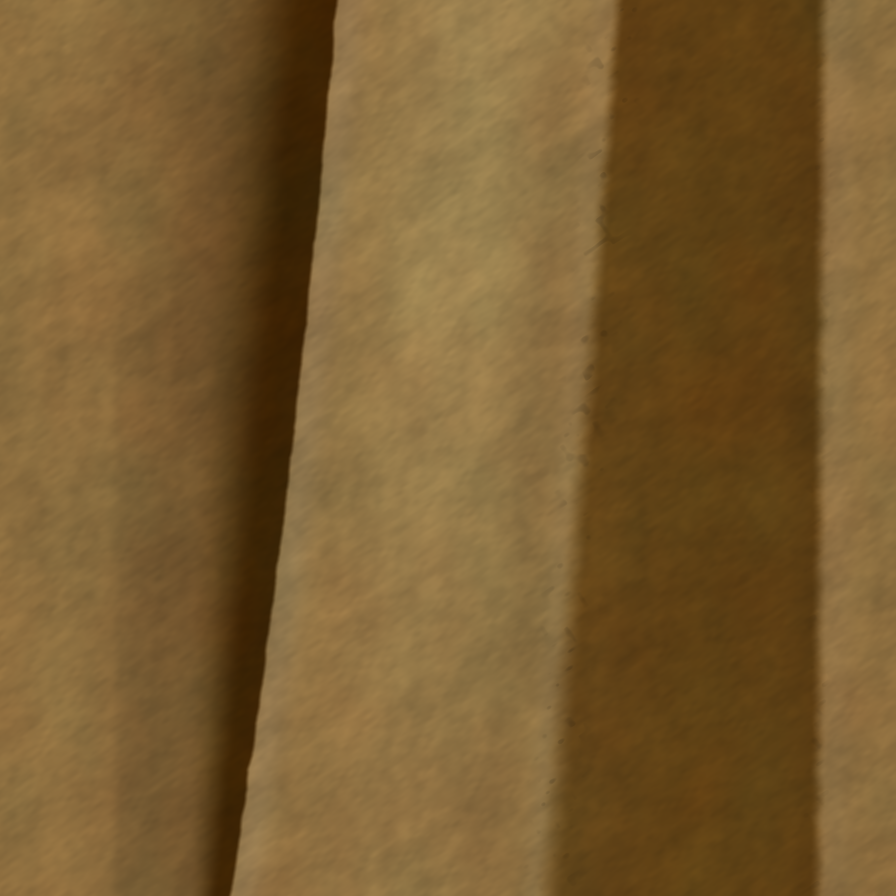
Give the GLSL for this texture, as a WebGL 2 fragment shader.

```glsl
#version 300 es
precision highp float;
// Hanging ochre cloth: three lit pleats divided by a deep crease and a broad shaded fold.
// Curved fold lines in canvas units place soft-edged tone layers;
// stretched value noise adds mottling, slanted nap, grain and slightly ragged edges.
#define MOTTLE 0.14
#define NAP 0.18
#define GRAIN 0.07
#define THREAD 0.045
#define HUE_SHIFT 0.034
#define EDGE_WOBBLE 0.004
#define CREASE_SOFT 0.003
#define FOLD_SOFT 0.008
#define FLECK 0.14

uniform vec2 u_resolution;
out vec4 outColor;

const vec3 CREASE = vec3(0.235, 0.137, 0.015);
const vec3 PENUMBRA = vec3(0.355, 0.255, 0.11);
const vec3 SHADE = vec3(0.368, 0.25, 0.078);
const vec3 WARM_SHADE = vec3(0.42, 0.285, 0.115);
const vec3 DUSK = vec3(0.44, 0.325, 0.17);
const vec3 CLOTH = vec3(0.545, 0.425, 0.243);
const vec3 LIGHT = vec3(0.61, 0.503, 0.31);
const vec3 RIM = vec3(0.58, 0.485, 0.335);

float hash(vec2 p) {
  vec3 q = fract(vec3(p.xyx) * 0.1031);
  q += dot(q, q.yzx + 33.33);
  return fract((q.x + q.y) * q.z);
}

float noise(vec2 p) {
  vec2 i = floor(p), f = fract(p);
  f = f * f * (3.0 - 2.0 * f);
  return mix(mix(hash(i), hash(i + vec2(1, 0)), f.x),
             mix(hash(i + vec2(0, 1)), hash(i + vec2(1, 1)), f.x), f.y);
}

// Fractal noise centred on zero
float fbm(vec2 p) {
  float sum = 0.0, amp = 0.5;
  for (int i = 0; i < 4; i++) {
    sum += amp * (noise(p) - 0.5);
    p = mat2(1.6, 1.2, -1.2, 1.6) * p + 7.3;
    amp *= 0.55;
  }
  return sum;
}

// Soft step centred on zero
float side(float d, float soft) { return smoothstep(-soft, soft, d); }

// Bell-shaped band around zero
float band(float d, float width) { return exp(-d * d / (width * width)); }

void main() {
  vec2 uv = gl_FragCoord.xy / u_resolution;
  float x = uv.x, y = uv.y;

  // Fold lines, as x along the height
  float wobble = EDGE_WOBBLE * fbm(vec2(3.0, y * 36.0));
  float ragged = EDGE_WOBBLE * fbm(uv * vec2(60.0, 75.0));
  float creaseX = 0.257 + 0.157 * y - 0.038 * y * y + wobble;
  float foldX = 0.613 + 0.077 * y - wobble + ragged;
  float rightX = 0.912 + 0.006 * y + wobble + ragged;

  // Left pleat, dimming through a penumbra into the crease
  vec3 left = mix(CLOTH, DUSK, smoothstep(0.08, 0.27, x));
  float ridge = side(x - 0.128, 0.009) * band(x - 0.128, 0.09);
  left *= 1.0 - 0.08 * ridge * (1.0 - smoothstep(0.45, 0.85, y));
  float shadowWidth = 0.036 + 0.135 * y - 0.073 * y * y;
  float toCrease = (creaseX - x) / shadowWidth;
  left = mix(PENUMBRA, left, smoothstep(0.72, 1.3, toCrease));
  left = mix(CREASE, left, smoothstep(0.36, 0.95, toCrease));

  // Middle pleat: pale hem, warm body, thin rim at the fold
  float across = (x - creaseX) / (foldX - creaseX);
  float glow = band(across - 0.50, 0.38) * (0.35 + 0.55 * smoothstep(0.0, 0.75, y));
  vec3 middle = mix(CLOTH * mix(0.97, 1.01, y), LIGHT, glow);
  middle = mix(middle, RIM, 0.6 * band(x - creaseX - 0.012, 0.022));
  middle = mix(middle, RIM, 0.25 * band(x - foldX + 0.018, 0.014));
  middle *= 1.0 - 0.03 * band(across - 0.80, 0.10);

  // Shaded fold, warmer and lighter at its lower left
  float inFold = (x - foldX) / (rightX - foldX);
  float warmth = (1.0 - smoothstep(0.0, 0.55, inFold)) * (1.0 - 0.75 * y);
  vec3 fold = mix(SHADE, WARM_SHADE, 0.5 * warmth);
  fold *= 1.0 - 0.06 * band(inFold - 0.97, 0.10);

  // Right pleat
  vec3 right = mix(CLOTH, RIM, 0.25 * band(x - rightX - 0.018, 0.02));

  // Join the pleats
  vec3 color = mix(left, middle, side(x - creaseX, CREASE_SOFT));
  color = mix(color, fold, side(x - foldX, FOLD_SOFT + 0.011 * (1.0 - y)));
  color = mix(color, right, side(x - rightX, FOLD_SOFT + 0.001));

  // Cloth surface: mottling, slanted nap, faint upright threads, fine grain
  vec2 slant = mat2(0.82, -0.57, 0.57, 0.82) * uv;
  float mottle = fbm(uv * vec2(15.0, 11.0) + 4.0);
  float nap = fbm(slant * vec2(22.0, 50.0) + 19.0);
  float thread = noise(uv * vec2(60.0, 5.0) + 11.0) - 0.5;
  float grain = noise(slant * vec2(95.0, 200.0)) - 0.5;
  float tone = MOTTLE * mottle + NAP * nap + THREAD * thread + GRAIN * grain;
  color *= 1.0 + tone;
  color += HUE_SHIFT * vec3(0.9, -0.5, -0.5) * fbm(uv * vec2(13.0, 9.0) + 31.0);

  // Small dark flecks gathered along the shaded fold
  float fleck = smoothstep(0.74, 0.95, noise(slant * vec2(90.0, 130.0) + 53.0));
  float nearFold = band(x - foldX, 0.025) + 0.5 * band(x - rightX, 0.015);
  color *= 1.0 - FLECK * fleck * nearFold;

  outColor = vec4(clamp(color, 0.0, 1.0), 1.0);
}
```
